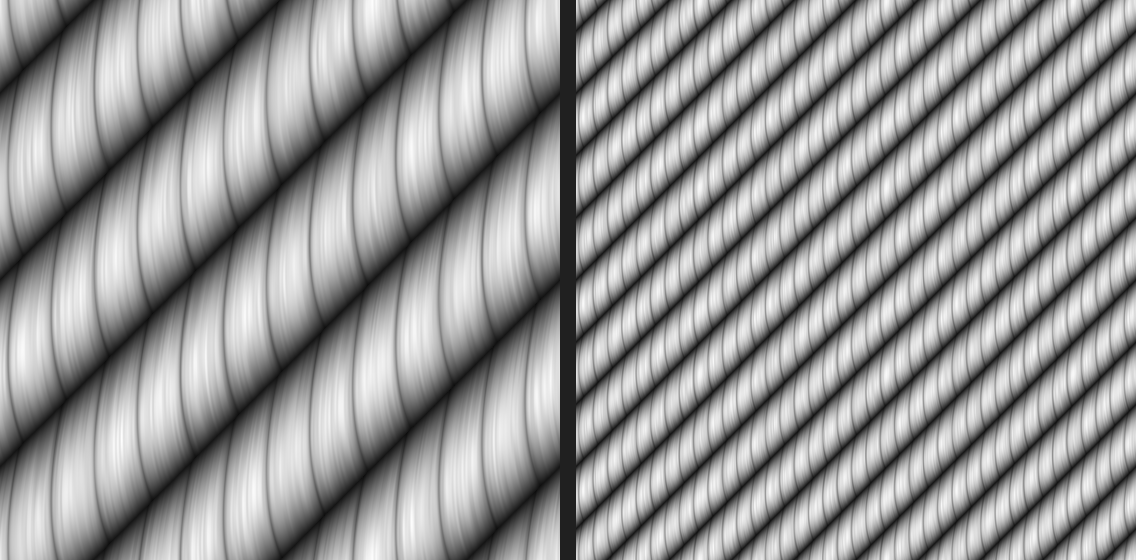
Left: one tile. Right: repeated 3 by 3.
Give the GLSL for this pattern, as a WebGL 2 fragment shader.

```glsl
#version 300 es
precision highp float;
// Three diagonal twisted ropes in grey, each wound from curved fibrous strands.

uniform vec2 u_resolution;
out vec4 fragColor;

// Integer hash of a lattice cell, 0 to 1
float hash(vec2 cell) {
    uvec2 k = uvec2(cell);
    uint h = k.x * 1597334677u ^ k.y * 3812015801u;
    h = (h ^ (h >> 16)) * 2246822519u;
    h = (h ^ (h >> 13)) * 3266489917u;
    return float((h ^ (h >> 16)) >> 8) / 16777216.0;
}

// Value noise that wraps in x after a whole number of cells
float wrapNoise(vec2 p, float period) {
    vec2 cell = floor(p);
    vec2 f = p - cell;
    f = f * f * (3.0 - 2.0 * f);
    float x0 = mod(cell.x, period);
    float x1 = mod(cell.x + 1.0, period);
    float low = mix(hash(vec2(x0, cell.y)), hash(vec2(x1, cell.y)), f.x);
    float high = mix(hash(vec2(x0, cell.y + 1.0)), hash(vec2(x1, cell.y + 1.0)), f.x);
    return mix(low, high, f.y);
}

void main() {
    const float ropes = 3.0;
    const float strands = 13.0;
    vec2 uv = gl_FragCoord.xy / u_resolution;

    // Position across the rope: -1 at its upper edge, 1 at its lower edge
    float lane = ropes * (uv.x - uv.y) + 0.5;
    float rope = mod(floor(lane), ropes);
    float across = 2.0 * fract(lane) - 1.0;

    // Strand coordinate, bowed as it wraps round the rope
    float twist = strands * uv.x - 0.19 - 0.305 * across * across - 0.05 * across;
    float p = fract(twist);
    float gap = min(p, 1.0 - p);
    gap = sqrt(gap * gap + 0.0002);

    // Round rope body and grooves between strands
    float shade = 0.085 + 0.83 * (1.0 - across * across);
    shade *= 1.0 - 0.36 * exp(-gap / 0.03) - 0.2 * exp(-gap / 0.12);

    // Fine and coarse fibres, each at a slightly different slant
    float row = rope * 5.0 + 2.0 + across * 1.5;
    float fine = wrapNoise(vec2((twist + 0.05 * across) * 22.0, row), strands * 22.0);
    float medium = wrapNoise(vec2((twist - 0.06 * across) * 11.0, row + 20.0), strands * 11.0);
    float coarse = wrapNoise(vec2(twist * 4.0, row + 40.0), strands * 4.0);
    shade *= 1.0 + 0.12 * (fine - 0.5) + 0.09 * (medium - 0.5) + 0.06 * (coarse - 0.5);

    fragColor = vec4(vec3(clamp(shade, 0.0, 1.0)), 1.0);
}
```
